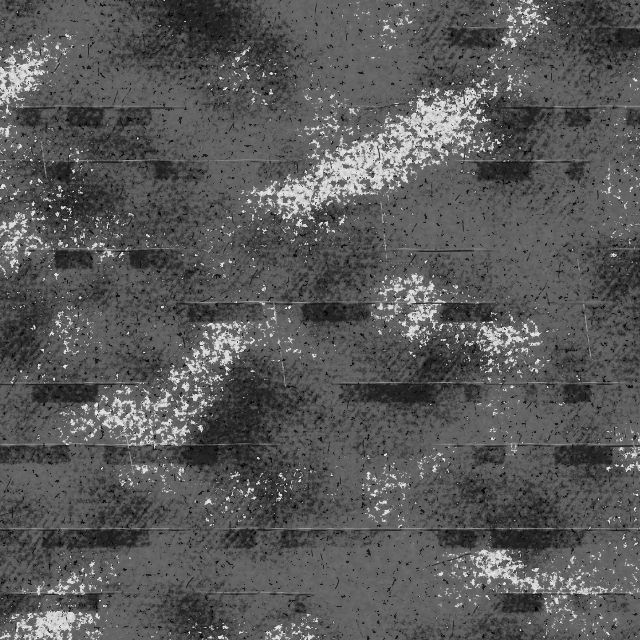
Give the GLSL for this texture, as a WebGL 1 fragment shader.

```glsl
precision highp float;
uniform vec2 u_resolution;

#define PATCH_SCALE 5.0
#define GRAIN_SCALE 72.0
#define LIGHT_LEVEL 0.36
#define DARK_LEVEL 0.21
#define SEAM_ROWS 9.0
#define SCRATCH_WIDTH 0.0007
#define BASE_GREY 0.395
#define DARK_GREY 0.125
#define LIGHT_GREY 0.82

float hash(vec2 p) {
  return fract(sin(dot(p, vec2(127.1, 311.7))) * 43758.5453);
}

vec2 gradient(vec2 cell) {
  float a = 6.28318 * hash(cell);
  return vec2(cos(a), sin(a));
}

float gradientNoise(vec2 p) {
  vec2 i = floor(p), f = p - i;
  vec2 s = f * f * f * (f * (f * 6.0 - 15.0) + 10.0);
  vec2 e = vec2(1.0, 0.0);
  float low = mix(dot(gradient(i), f), dot(gradient(i + e), f - e), s.x);
  float high = mix(dot(gradient(i + e.yx), f - e.yx), dot(gradient(i + 1.0), f - 1.0), s.x);
  return mix(low, high, s.y);
}

mat2 rotation(float a) {
  return mat2(cos(a), -sin(a), sin(a), cos(a));
}

// Five octaves for broad patches, three for grain.
float patches(vec2 p) {
  float sum = 0.0, amp = 1.0;
  for (int i = 0; i < 5; i++) {
    sum += amp * gradientNoise(p);
    p = rotation(0.6) * p * 2.03 + 17.3;
    amp *= 0.5;
  }
  return sum;
}

float grain(vec2 p) {
  return gradientNoise(p) + 0.7 * gradientNoise(p * 2.0 + 31.7)
       + 0.5 * gradientNoise(p * 3.9 + 63.1);
}

float stroke(float d, float width) {
  float soft = max(1.0 / u_resolution.y, 0.0008);
  return 1.0 - smoothstep(width - 0.4 * soft, width + 0.6 * soft, d);
}

// Jittered straight marks, at most one per grid cell.
float scratches(vec2 p, float cells, float angle, float spread, float len, float share) {
  vec2 home = floor(p * cells);
  float mark = 0.0;
  for (int y = -1; y <= 1; y++) {
    for (int x = -1; x <= 1; x++) {
      vec2 id = home + vec2(float(x), float(y));
      vec2 seed = id + cells * 3.7;
      vec2 centre = (id + vec2(hash(seed + 1.3), hash(seed + 5.9))) / cells;
      float a = angle + spread * (hash(seed + 9.1) - 0.5);
      float reach = 0.5 * len * (0.4 + 0.6 * hash(seed + 12.7));
      vec2 dir = vec2(cos(a), sin(a)), d = p - centre;
      float along = clamp(dot(d, dir), -reach, reach);
      float line = stroke(length(d - dir * along), SCRATCH_WIDTH);
      mark = max(mark, line * step(hash(seed + 21.1), share));
    }
  }
  return mark;
}

// Horizontal seams: x = dark line, y = light rim, z = stained blocks below.
vec3 seams(vec2 p) {
  float row = floor(p.y * SEAM_ROWS);
  float level = (row + 0.45 + 0.3 * hash(vec2(row, 4.2))) / SEAM_ROWS;
  float d = p.y - level + 0.002 * gradientNoise(vec2(p.x * 14.0, row));
  float present = smoothstep(0.0, 0.12, gradientNoise(vec2(p.x * 4.0, row * 7.3)));
  float ragged = smoothstep(-0.25, 0.2, gradientNoise(vec2(p.x * 45.0, row * 3.1)));
  float block = smoothstep(-0.05, 0.04, gradientNoise(vec2(p.x * 13.0, row * 5.7)));
  float band = smoothstep(-0.031, -0.025, d) * (1.0 - smoothstep(-0.002, 0.001, d));
  return present * vec3(stroke(abs(d), 0.0009) * ragged,
                        stroke(abs(d - 0.003), 0.0005) * (1.0 - 0.7 * ragged),
                        band * block);
}

void main() {
  vec2 p = gl_FragCoord.xy / u_resolution.y;
  vec2 warped = p + 0.003 * vec2(gradientNoise(p * 40.0), gradientNoise(p * 40.0 + 9.0));

  // Worn paint and grime fields.
  vec2 slanted = rotation(0.45) * p * vec2(1.0, 1.0);
  float worn = patches(slanted * vec2(0.8, 1.15) * PATCH_SCALE + 3.1);
  float grime = patches(p * vec2(0.85, 1.1) * PATCH_SCALE + 41.0);
  float coarse = grain(p * GRAIN_SCALE);
  float fine = grain(p * GRAIN_SCALE * 1.7 + 80.0);
  float brushed = gradientNoise(rotation(0.9) * p * vec2(1.0) * 9.0)
                * gradientNoise((rotation(0.9) * p) * vec2(18.0, 190.0));
  float streaks = gradientNoise(p * vec2(22.0, 170.0) + 7.0);
  vec3 seam = seams(p);

  // Grey ground darkened by grime.
  float dark = grime - 0.35 * max(worn, 0.0) + 0.55 * fine + 0.3 * coarse
             + 1.2 * brushed + 0.2 * streaks + 0.5 * seam.z;
  float tone = mix(BASE_GREY, DARK_GREY, smoothstep(DARK_LEVEL - 0.55, DARK_LEVEL + 0.6, dark));
  tone += 0.045 * coarse;

  // Flaked light speckle and small black pits.
  float flake = 1.2 * worn + 0.5 * coarse + 0.55 * fine + 0.5 * brushed - 0.5 * seam.z;
  float light = smoothstep(LIGHT_LEVEL, LIGHT_LEVEL + 0.4, flake);
  tone = mix(tone, LIGHT_GREY + 0.12 * fine, light);
  tone *= 1.0 - 0.7 * smoothstep(0.55, 0.8, fine - 0.6 * coarse);

  // Cracks, gouges, seams and pale scratches.
  float cracks = scratches(warped, 22.0, 1.4, 0.9, 0.026, 0.4);
  float gouges = scratches(warped, 6.0, 0.35, 0.4, 0.11, 0.35);
  float pale = scratches(p, 5.0, -1.42, 0.2, 0.17, 0.3);
  float chipped = smoothstep(-0.35, 0.25, coarse);
  tone = mix(tone, 0.06, max(0.75 * cracks, 0.7 * gouges) * chipped);
  tone = mix(tone, 0.07, 0.8 * seam.x);
  tone = mix(tone, 0.72, max(0.7 * pale * chipped, 0.7 * seam.y));

  gl_FragColor = vec4(vec3(clamp(tone, 0.0, 1.0)), 1.0);
}
```
